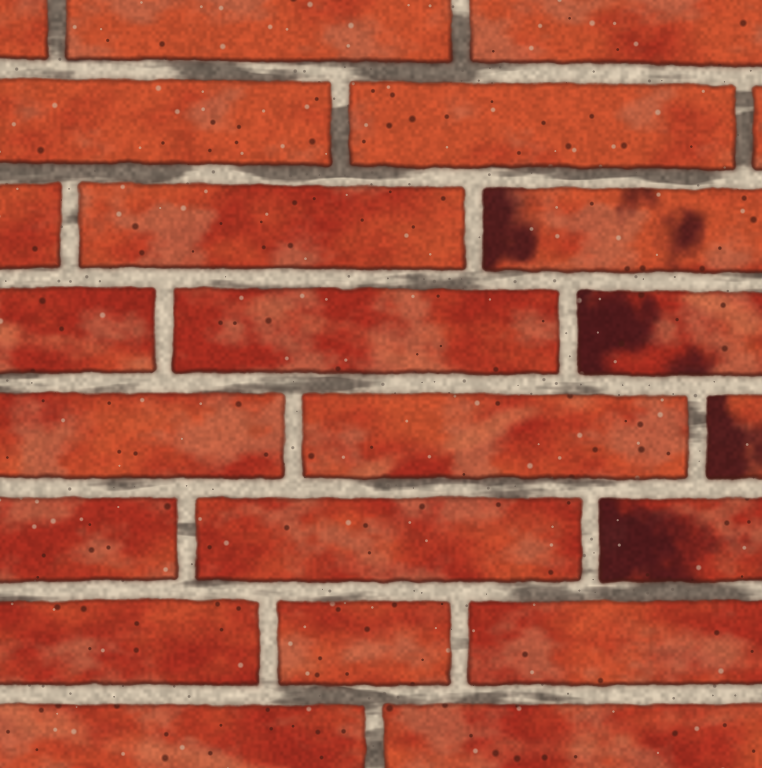
Give the GLSL for this texture, as a WebGL 2 fragment shader.

```glsl
#version 300 es
// Weathered red brick wall in a running bond with pale, grimy mortar joints.
precision highp float;
uniform vec2 u_resolution;
out vec4 outColor;

// Layout, in units of the canvas height
const float COURSE_HEIGHT = 0.135;
const float BRICK_PITCH = 0.526;
const float FIRST_BED = 0.094;       // first bed joint, measured from the top
const float CUT_PITCH = 0.248;       // the one shortened brick
const int CUT_COURSE = 6;
const vec2 JOINT = vec2(0.024, 0.026);
const float CORNER = 0.005;
const float ROUGHNESS = 0.006;
const float SOFTNESS = 0.0022;
const float TILT = 0.008;
// Per course, from the top: bond shift and how orange the clay is
const float SHIFT[8] = float[8](0.074, 0.443, 0.091, 0.214, 0.382, 0.243, 0.598, 0.488);
const float WARMTH[8] = float[8](0.62, 0.92, 0.60, 0.30, 0.46, 0.30, 0.44, 0.36);

const vec3 RED = vec3(0.62, 0.17, 0.12);
const vec3 ORANGE = vec3(0.76, 0.31, 0.18);
const vec3 DUSTY = vec3(0.72, 0.39, 0.28);
const vec3 CHAR = vec3(0.27, 0.09, 0.10);
const vec3 SHADOW = vec3(0.27, 0.11, 0.08);
const vec3 MORTAR = vec3(0.81, 0.75, 0.66);
const vec3 GRIME = vec3(0.40, 0.35, 0.31);

float hash(vec2 p) {
    vec3 q = fract(p.xyx * 0.1031);
    q += dot(q, q.yzx + 33.33);
    return fract((q.x + q.y) * q.z);
}

float noise(vec2 p) {
    vec2 i = floor(p), f = fract(p);
    f = f * f * (3.0 - 2.0 * f);
    return mix(mix(hash(i), hash(i + vec2(1, 0)), f.x),
               mix(hash(i + vec2(0, 1)), hash(i + vec2(1, 1)), f.x), f.y);
}

float fbm(vec2 p) {
    float sum = 0.0, gain = 0.533;
    for (int i = 0; i < 4; i++) {
        sum += gain * noise(p);
        p = mat2(1.6, 1.2, -1.2, 1.6) * p + 17.3;
        gain *= 0.5;
    }
    return sum;
}

float roundBox(vec2 p, vec2 halfSize) {
    vec2 q = abs(p) - halfSize + CORNER;
    return length(max(q, 0.0)) + min(max(q.x, q.y), 0.0) - CORNER;
}

// Sparse round marks, one candidate per cell
float specks(vec2 p, float cell, float density) {
    vec2 id = floor(p / cell), f = fract(p / cell);
    vec2 center = 0.25 + 0.5 * vec2(hash(id + 3.1), hash(id + 8.7));
    float radius = mix(0.07, 0.2, hash(id + 5.3));
    return step(1.0 - density, hash(id)) * smoothstep(radius, radius * 0.3, distance(f, center));
}

vec3 clay(vec2 p, vec2 q, vec2 halfSize, vec2 id, float warmth) {
    vec2 seed = id * 7.31;
    float blotch = fbm(p * vec2(9.0, 15.0) + seed);
    float tone = warmth + 0.25 * (hash(id + 2.0) - 0.5) + 1.3 * (blotch - 0.5);
    vec3 color = mix(RED, ORANGE, smoothstep(0.1, 0.9, tone));
    float dust = fbm(p * vec2(13.0, 19.0) - seed + 40.0);
    color = mix(color, DUSTY, 0.75 * smoothstep(0.48, 0.75, dust + 0.12 * step(id.y, 0.5)));

    // Diagonal scuffs, mostly on the lower courses
    float slope = (hash(id + 11.0) < 0.5 ? -1.0 : 1.0) * mix(0.2, 0.4, hash(id + 6.0));
    float band = q.y - slope * (q.x - 0.12 * (hash(id + 9.0) - 0.5)) + 0.03 * (blotch - 0.5);
    float scuff = smoothstep(0.024, 0.004, abs(band)) * step(2.5, id.y) * hash(id + 21.0);
    color = mix(color, DUSTY + vec3(0.07, 0.03, 0.0), 0.85 * scuff * smoothstep(0.25, 0.6, dust));

    // Burnt patches, gathered at the left end of the second brick
    float burnt = exp(-(q.x + halfSize.x) / 0.05) * 0.4 + fbm(p * vec2(13.0, 12.0) + seed + 70.0);
    color = mix(color, CHAR, 0.9 * smoothstep(0.54, 0.82, burnt) * step(0.5, id.x) * step(1.5, id.y));

    color *= 0.91 + 0.18 * noise(p * 210.0) + 0.14 * (fbm(p * 60.0) - 0.5);
    color = mix(color, SHADOW, 0.7 * specks(p, 0.033, 0.2));
    return mix(color, MORTAR, 0.55 * specks(p + 0.37, 0.027, 0.13));
}

vec3 mortar(vec2 p, float gap, float below) {
    float grain = 0.6 * noise(p * 190.0) + 0.4 * noise(p * 95.0);
    vec3 color = MORTAR * (0.83 + 0.31 * grain);
    float dirt = fbm(p * vec2(7.0, 32.0) + 5.0) + 0.20 * smoothstep(0.72, 0.8, p.y);
    color = mix(color, GRIME * (0.75 + 0.5 * grain), 0.85 * smoothstep(0.56, 0.72, dirt));
    color = mix(color, GRIME, 0.6 * specks(p, 0.017, 0.22));
    return mix(color, SHADOW, mix(0.4, 0.7, below) * exp(-max(gap, 0.0) / 0.0028));
}

void main() {
    vec2 p = gl_FragCoord.xy / u_resolution.y;

    // Slightly wavy courses, counted from the top
    float sag = TILT * (p.x - 0.5) * smoothstep(0.0, 1.0, p.y) + 0.004 * (noise(p * 5.0) - 0.5);
    float level = (1.0 - p.y - sag - FIRST_BED) / COURSE_HEIGHT;
    int course = clamp(int(floor(level)) + 1, 0, 7);

    // Ends of the brick under this point
    float shift = SHIFT[course];
    float column = floor((p.x - shift) / BRICK_PITCH);
    float left = shift + column * BRICK_PITCH;
    float right = left + BRICK_PITCH;
    if (course == CUT_COURSE && p.x < shift) {
        float cut = shift - CUT_PITCH;
        bool isCut = p.x > cut;
        column = isCut ? -1.0 : -2.0;
        left = isCut ? cut : cut - BRICK_PITCH;
        right = isCut ? shift : cut;
    }

    vec2 q = vec2(p.x - 0.5 * (left + right), (0.5 - fract(level)) * COURSE_HEIGHT);
    vec2 halfSize = 0.5 * (vec2(right - left, COURSE_HEIGHT) - JOINT);
    float gap = roundBox(q, halfSize) + ROUGHNESS * (fbm(p * 42.0) - 0.5);

    // Brick face with darkened rims, laid over the mortar
    float below = smoothstep(0.0, -halfSize.y, q.y);
    vec3 face = clay(p, q, halfSize, vec2(column, course), WARMTH[course]);
    face = mix(face, SHADOW, mix(0.4, 0.75, below) * smoothstep(-0.007, 0.0, gap));
    float edge = max(SOFTNESS, 0.75 / u_resolution.y);
    vec3 color = mix(face, mortar(p, gap, below), smoothstep(-edge, edge, gap));
    outColor = vec4(clamp(color, 0.0, 1.0), 1.0);
}
```
